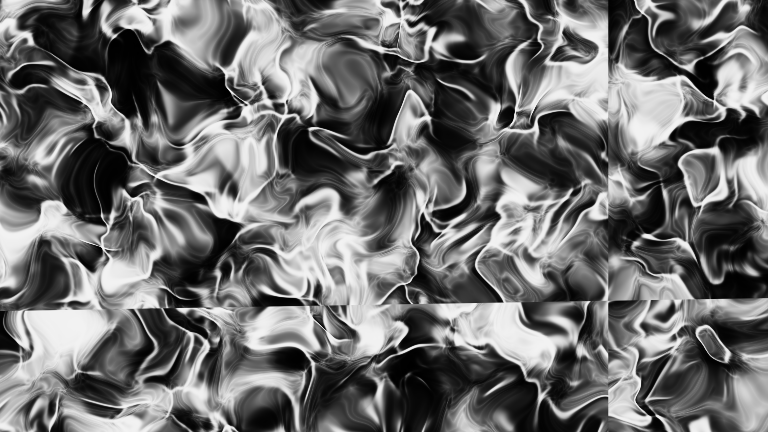
Write a Shadertoy shader that draws this texture.

```glsl
// Crumpled grey relief: soft light and dark lumps, boxy cellular facets with
// bright rims, curved folds and fine wrinkles, all bent by a domain warp.
// Two straight seams cut the sheet into four unrelated pieces.

const float WHITE_LEVEL = 0.95;
const float MEAN_TONE = 0.05;
const float CONTRAST = 5.4;
const float SEAM_X = 0.792;

vec2 hash2(vec2 p) {
    vec3 q = fract(p.xyx * vec3(0.1031, 0.1030, 0.0973));
    q += dot(q, q.yzx + 33.33);
    return fract((q.xx + q.yz) * q.zy);
}

float cornerSlope(vec2 cell, vec2 offset) {
    float angle = 6.2832 * hash2(cell).x;
    return dot(vec2(cos(angle), sin(angle)), offset);
}

// Gradient noise, roughly -0.7 to 0.7
float noise(vec2 p) {
    vec2 i = floor(p), f = p - i;
    vec2 u = f * f * f * (f * (f * 6.0 - 15.0) + 10.0);
    vec2 e = vec2(0.0, 1.0);
    float low = mix(cornerSlope(i, f), cornerSlope(i + e.yx, f - e.yx), u.x);
    float high = mix(cornerSlope(i + e, f - e), cornerSlope(i + e.yy, f - e.yy), u.x);
    return mix(low, high, u.y);
}

vec2 warp(vec2 p, float scale, float amount) {
    vec2 q = p * scale;
    return p + amount * vec2(noise(q + 17.3), noise(q + 41.7));
}

// Box-metric cells: x = softly blended cell tone, y = gap to the next cell
vec2 facets(vec2 p, float softness) {
    vec2 cell = floor(p);
    float nearest = 9.0, second = 9.0, toneSum = 0.0, weightSum = 0.0;
    for (int y = -1; y <= 1; y++)
    for (int x = -1; x <= 1; x++) {
        vec2 id = cell + vec2(x, y);
        vec2 rnd = hash2(id);
        vec2 away = abs(id + 0.1 + 0.8 * rnd - p);
        float d = max(away.x, away.y) + 0.15 * min(away.x, away.y);
        float weight = exp(-d * softness);
        toneSum += weight * (hash2(id + 57.0).y - 0.5);
        weightSum += weight;
        second = min(second, max(nearest, d));
        nearest = min(nearest, d);
    }
    return vec2(toneSum / weightSum, second - nearest);
}

float rim(float d, float width) {
    return exp(-d * d / (width * width));
}

// Bright crest with a shadow falling away on its positive side
float fold(float d, float width) {
    float shade = smoothstep(0.0, 2.0 * width, d) * exp(-max(d, 0.0) / (5.0 * width));
    return 0.6 * rim(d, width) - 0.6 * shade;
}

float mask(vec2 p, float threshold) {
    return smoothstep(threshold, threshold + 0.2, noise(p));
}

float wrinkles(vec2 p) {
    float sum = 0.0, strength = 0.55;
    for (int i = 0; i < 3; i++) {
        sum += strength * (0.2 - abs(noise(p)));
        p = mat2(0.8, -0.6, 0.6, 0.8) * p * 1.9 + 7.1;
        strength *= 0.75;
    }
    return sum;
}

float relief(vec2 p) {
    vec2 bent = warp(warp(p, 6.0, 0.11), 17.0, 0.03);

    // Broad lumps
    float tone = 1.05 * noise(bent * 5.5) + 0.5 * noise(bent * 11.0 + 5.0);

    // Facets and their broken rims
    vec2 facet = facets(bent * 7.0, 16.0);
    tone += 0.42 * facet.x;
    tone += 0.5 * rim(facet.y, 0.07) * mask(p * 8.0 + 3.0, 0.0);

    // Curved folds
    tone += fold(noise(bent * 6.0 + 23.0), 0.03) * mask(p * 5.0 + 9.0, -0.15);

    // Short level and upright creases
    float level = noise(bent * vec2(3.0, 11.0) + 31.0);
    float upright = noise(bent * vec2(11.0, 3.0) + 63.0);
    tone += fold(level, 0.05) * mask(p * 7.0 + 71.0, 0.02);
    tone += fold(upright, 0.05) * mask(p * 7.0 + 87.0, 0.02);

    return tone + wrinkles(warp(bent, 13.0, 0.08) * 13.0);
}

void mainImage(out vec4 fragColor, in vec2 fragCoord) {
    vec2 uv = fragCoord / iResolution.xy;
    vec2 p = fragCoord / iResolution.y;

    // Coverage of the right and upper pieces, smoothed over one pixel
    vec2 seam = vec2(SEAM_X, 0.28 + 0.03 * uv.x);
    vec2 side = clamp((uv - seam) * iResolution.xy + 0.5, 0.0, 1.0);

    float grey = 0.0;
    for (int i = 0; i < 4; i++) {
        vec2 piece = vec2(i % 2, i / 2);
        vec2 cover = mix(1.0 - side, side, piece);
        float weight = cover.x * cover.y;
        if (weight > 0.0) {
            float tone = relief(p + piece * vec2(13.7, 9.3) + 2.0);
            grey += weight * WHITE_LEVEL / (1.0 + exp(-CONTRAST * (tone - MEAN_TONE)));
        }
    }
    fragColor = vec4(vec3(grey), 1.0);
}
```
